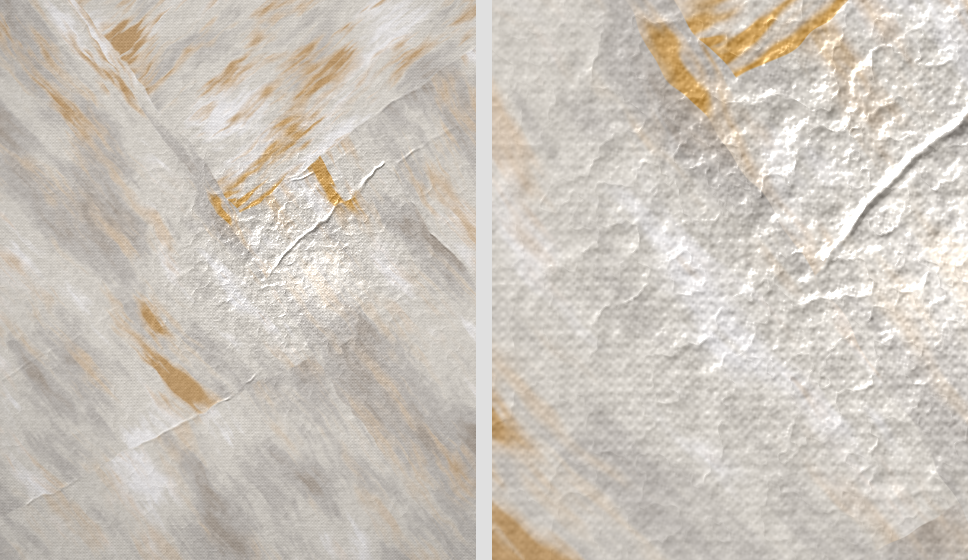
Left, the full canvas; right, a detail of the centre.
Give the GLSL for this texture, as a Shadertoy shader.

```glsl
// Pearly palette-knife paint slabs with ochre streaks and wet ridges on woven canvas.
const vec3 UMBER = vec3(0.66, 0.62, 0.58);
const vec3 GREY  = vec3(0.73, 0.71, 0.69);
const vec3 CREAM = vec3(0.82, 0.80, 0.77);
const vec3 PEARL = vec3(0.90, 0.89, 0.89);
const vec3 SAND  = vec3(0.80, 0.72, 0.63);
const vec3 OCHRE = vec3(0.70, 0.56, 0.39);
const vec3 GOLD  = vec3(0.80, 0.58, 0.22);
const vec2 LIGHT_DIR = vec2(-0.6, 0.8);
const vec2 GLOSS_CENTRE = vec2(0.52, 0.55);
const vec2 FLARE_CENTRE = vec2(0.565, 0.50);
const float RELIEF = 0.21;
const float WEAVE_COUNT = 175.0;
const float GRAIN = 0.06;

// Stains: centre, radius, strength (positive ochre, negative white).
const vec4 STAINS[12] = vec4[12](
    vec4(0.04, 0.93, 0.04, 0.7), vec4(0.19, 0.865, 0.05, 0.9),
    vec4(0.24, 0.95, 0.05, 0.7), vec4(0.10, 0.80, 0.05, 0.6),
    vec4(0.63, 0.95, 0.05, 0.7), vec4(0.41, 0.63, 0.035, 0.9),
    vec4(0.595, 0.69, 0.045, 1.2), vec4(0.31, 0.32, 0.045, 0.9),
    vec4(0.26, 0.43, 0.035, 0.7), vec4(0.80, 0.19, 0.06, 0.4),
    vec4(0.15, 0.94, 0.06, -0.8), vec4(0.29, 0.13, 0.07, -0.5));

// Raised paint edges, from start to end, and their heights.
const vec4 RIDGES[10] = vec4[10](
    vec4(0.137, 1.0, 0.43, 0.62), vec4(0.44, 0.63, 0.86, 0.925),
    vec4(0.475, 0.512, 0.684, 0.707), vec4(0.684, 0.707, 0.86, 0.475),
    vec4(0.05, 0.10, 0.40, 0.285), vec4(0.40, 0.285, 0.47, 0.345),
    vec4(0.0, 0.32, 0.42, 0.57), vec4(0.45, 0.53, 0.82, 0.0),
    vec4(0.71, 0.71, 0.82, 0.78), vec4(0.45, 0.64, 0.69, 0.76));
const float HEIGHTS[10] = float[10](0.5, 0.4, 1.7, 1.3, 0.4, 0.7, 0.15, 0.35, 1.3, 1.0);

float hash(vec2 p) {
    vec3 q = fract(p.xyx * vec3(0.1031, 0.1030, 0.0973));
    q += dot(q, q.yzx + 33.33);
    return fract((q.x + q.y) * q.z);
}

float noise(vec2 p) {
    vec2 i = floor(p), f = fract(p);
    f = f * f * (3.0 - 2.0 * f);
    return mix(mix(hash(i), hash(i + vec2(1, 0)), f.x),
               mix(hash(i + vec2(0, 1)), hash(i + vec2(1, 1)), f.x), f.y);
}

float fbm(vec2 p) {
    float sum = 0.0, amp = 0.52;
    for (int i = 0; i < 5; i++) {
        sum += amp * noise(p);
        p = mat2(1.6, 1.2, -1.2, 1.6) * p + 7.3;
        amp *= 0.5;
    }
    return sum;
}

// Streaks keep their direction because the octaves are not rotated.
float streaks(vec2 p) {
    return 0.4 * noise(p) + 0.33 * noise(p * 2.1 + 5.0) + 0.27 * noise(p * 4.7 + 9.0);
}

vec2 wobble(vec2 p) {
    vec2 broad = vec2(noise(p * 17.0), noise(p * 17.0 + 40.0)) - 0.5;
    vec2 fine = vec2(noise(p * 65.0 + 9.0), noise(p * 65.0 + 70.0)) - 0.5;
    return p + 0.013 * broad + 0.006 * fine;
}

float spot(vec2 p, vec2 centre, float radius) {
    vec2 d = (p - centre) / radius;
    return exp(-dot(d, d));
}

float segmentDistance(vec2 p, vec2 a, vec2 b) {
    vec2 ab = b - a;
    return length(p - a - ab * clamp(dot(p - a, ab) / dot(ab, ab), 0.0, 1.0));
}

// Positive on the left of the line from a to b, with a smoothed edge.
float side(vec2 p, vec4 line) {
    vec2 d = normalize(line.zw - line.xy), r = p - line.xy;
    return smoothstep(-1.0, 1.0, (d.x * r.y - d.y * r.x) * iResolution.y);
}

float surfaceHeight(vec2 p) {
    vec2 w = wobble(p);
    float h = 0.0, broken = smoothstep(0.25, 0.65, noise(p * 26.0 + 3.0));
    for (int i = 0; i < 10; i++) {
        float d = segmentDistance(w, RIDGES[i].xy, RIDGES[i].zw) / 0.003;
        h += 0.0036 * HEIGHTS[i] * (0.2 + 0.8 * broken) * exp(-d * d);
    }
    // Broken contour lines of wet skin around the middle.
    float wet = spot(p, GLOSS_CENTRE, 0.17);
    float skin = abs(fbm(p * 9.0 + 4.0) - 0.5) / 0.025;
    h += 0.0025 * wet * broken * exp(-skin * skin);
    float crease = 1.0 - abs(2.0 * fbm(p * 42.0) - 1.0);
    return h + crease * (0.0018 + 0.0085 * wet);
}

vec3 paint(vec2 p, float angle, float seed, float tone, float warmth) {
    float c = cos(angle), s = sin(angle);
    mat2 turn = mat2(c, -s, s, c);
    vec2 q = turn * p + 0.03 * (fbm(p * 9.0 + seed) - 0.5);
    float streak = streaks(q * vec2(9.0, 48.0) + seed);
    float cloud = fbm(q * vec2(6.0, 14.0) + seed * 1.7);
    float v = tone + 1.15 * (cloud - 0.5) + 0.55 * (streak - 0.5);
    float patchy = fbm(q * vec2(7.0, 20.0) + seed + 31.0);
    float warm = warmth * smoothstep(0.42, 0.78, 0.5 * streak + 0.5 * patchy);
    for (int i = 0; i < 12; i++) {
        vec2 d = turn * (p - STAINS[i].xy) * vec2(0.6, 1.5) / STAINS[i].z;
        float stain = STAINS[i].w * exp(-dot(d, d));
        warm += max(stain, 0.0) * smoothstep(0.36, 0.62, 0.5 * streak + 0.5 * patchy);
        v += max(-stain, 0.0) * 0.6;
    }
    vec3 col = mix(UMBER, GREY, smoothstep(0.02, 0.30, v));
    col = mix(col, CREAM, smoothstep(0.28, 0.56, v));
    col = mix(col, PEARL, smoothstep(0.60, 0.86, v));
    col = mix(col, SAND, smoothstep(0.05, 0.5, warm) * 0.75);
    vec3 pigment = mix(OCHRE, GOLD, spot(p, GLOSS_CENTRE, 0.2));
    return mix(col, pigment, smoothstep(0.38, 0.9, warm) * 0.85);
}

void mainImage(out vec4 fragColor, in vec2 fragCoord) {
    vec2 p = fragCoord / iResolution.y;
    vec2 w = wobble(p);
    float wet = spot(p, GLOSS_CENTRE, 0.2);

    // Overlapping slabs, each dragged in its own direction.
    float top = side(w, RIDGES[0]) * side(w, RIDGES[1]);
    float right = side(w, RIDGES[7]);
    float slab = (1.0 - side(w, RIDGES[2])) * (1.0 - side(w, RIDGES[3])) * right;
    vec3 col = paint(p, -0.85, 3.0, 0.45, 0.5);
    col = mix(col, paint(p, -0.95, 17.0, 0.42, 0.4), 1.0 - side(w, RIDGES[4]));
    col = mix(col, paint(p, -1.0, 29.0, 0.48, 0.6), right);
    col = mix(col, paint(p, -0.9, 41.0, 0.46, 0.4), slab);
    col = mix(col, paint(p, 0.68, 53.0, 0.54, 0.95), top);

    // Woven threads and fine grain show through the thin paint.
    vec2 thread = sin(p * WEAVE_COUNT * 6.2832 + 5.0 * vec2(noise(p * 14.0), noise(p * 14.0 + 8.0)));
    float thin = smoothstep(0.3, 0.65, noise(p * 9.0 + 20.0));
    col += (0.6 * thread.x * thread.y + 0.4 * thread.y) * (0.018 + 0.022 * thin + 0.05 * wet);
    col += GRAIN * (0.6 + wet) * (noise(p * vec2(190.0, 260.0)) - 0.5);

    // Raking light, wet glints and the soft flare.
    float stepSize = 0.0014;
    float slope = (surfaceHeight(p) - surfaceHeight(p + stepSize * LIGHT_DIR)) / stepSize;
    col += RELIEF * clamp(slope, -1.4, 1.1);
    col += 0.3 * wet * smoothstep(0.25, 0.9, slope);
    col += 0.17 * spot(p, FLARE_CENTRE, 0.07);
    col *= 1.0 - 0.10 * smoothstep(0.35, 0.75, length(p - vec2(0.5, 0.62)));
    fragColor = vec4(clamp(col, 0.0, 1.0), 1.0);
}
```
